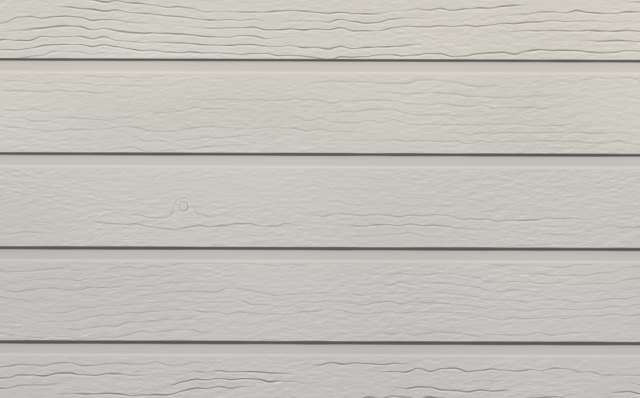
Give the GLSL for this texture, as a WebGL 1 fragment shader.

```glsl
precision highp float;
// Painted horizontal timber cladding: wide boards split by dark grooves.
// Each board has a smooth rebate, a bright lip and a rough sawn face, whose
// relief is embossed noise plus wavy cracks that run along the grain.
uniform vec2 u_resolution;

// Lengths are in canvas heights, measured down from the top edge
const float PITCH = 0.2366;
const float FIRST_GROOVE = 0.1513;
const float TILT = 0.0045;
const float GROOVE_HALF = 0.0031;
const float REBATE = 0.029;
const float LIP_HALF = 0.0035;
const float CRACK_DENSITY = 42.0;
const float CRACK_HALF = 0.0023;
const float CRACK_DEPTH = 0.25;
const float GRAIN_DEPTH = 0.10;
const float KNOT_BOARD = 1.0;
const float KNOT_RADIUS = 0.026;
const vec2 KNOT_A = vec2(0.46, 0.125);
const vec2 KNOT_B = vec2(0.18, 0.190);

const vec3 PAINT_TOP = vec3(0.815, 0.802, 0.768);
const vec3 PAINT_BOTTOM = vec3(0.762, 0.756, 0.742);
const vec3 REBATE_TINT = vec3(0.985, 0.970, 0.975);
const vec3 GROOVE_COLOR = vec3(0.33, 0.33, 0.325);

float hash(vec2 p) {
  return fract(sin(dot(p, vec2(127.1, 311.7))) * 43758.5453);
}

float noise(vec2 p) {
  vec2 i = floor(p), f = fract(p);
  f = f * f * (3.0 - 2.0 * f);
  return mix(mix(hash(i), hash(i + vec2(1.0, 0.0)), f.x),
             mix(hash(i + vec2(0.0, 1.0)), hash(i + 1.0), f.x), f.y);
}

float knot(vec2 q, vec2 center) {
  vec2 d = (q - center) / KNOT_RADIUS;
  return exp(-dot(d, d));
}

// Sideways wander of the grain, in crack spacings
float wander(vec2 q, float seed) {
  return 1.8 * noise(q * vec2(2.4, 5.0) + seed)
       + 0.7 * noise(q * vec2(9.0, 14.0) + seed)
       + 0.4 * noise(q * vec2(32.0, 24.0) + seed);
}

// Broken dark lines following the grain
float crack(vec2 q, float seed, float bend, float pixel) {
  float v = q.y * CRACK_DENSITY + wander(q, seed) + bend;
  float id = floor(v);
  float dist = abs(fract(v) - 0.5) / CRACK_DENSITY;
  float run = noise(vec2(q.x * 4.5 + id * 17.3, id * 3.1 + seed));
  float nick = noise(vec2(q.x * 38.0, id * 5.7 + seed));
  float width = CRACK_HALF * (0.55 + 0.75 * nick);
  float line = 1.0 - smoothstep(0.0, width + 0.5 * pixel, dist);
  return line * smoothstep(0.32, 0.62, run) * (0.45 + 0.55 * nick);
}

// Fine fibres, stretched along the board
float fibre(vec2 q, float seed) {
  q.y += 0.012 * noise(q * vec2(12.0, 16.0) + seed);
  return 0.65 * noise(q * vec2(48.0, 145.0) + seed)
       + 0.35 * noise(q * vec2(115.0, 260.0) - seed);
}

void main() {
  float pixel = 1.0 / u_resolution.y;
  vec2 p = gl_FragCoord.xy * pixel;
  float across = gl_FragCoord.x / u_resolution.x;
  float down = 1.0 - p.y;

  // Board index and position below its upper groove
  float s = (down - FIRST_GROOVE - TILT * (across - 0.5)) / PITCH;
  float board = floor(s);
  vec2 q = vec2(p.x, fract(s) * PITCH);
  float seed = board * 13.7 + 41.3;

  // Paint with a slow light falloff and faint blotches
  vec3 color = mix(PAINT_TOP, PAINT_BOTTOM, smoothstep(0.0, 0.85, down));
  color *= 0.985 + 0.03 * noise(p * vec2(3.0, 7.0));
  color += vec3(0.012, 0.010, 0.0) * across * (1.0 - down);

  // Outer boards are weathered most; the knotty one has a split
  float knotty = 1.0 - step(0.5, abs(board - KNOT_BOARD));
  float knots = knotty * (knot(q, KNOT_A) + knot(q, KNOT_B));
  float fromMiddle = (board - KNOT_BOARD) * 0.5;
  float split = (q.y / PITCH - 0.72) / 0.10;
  float wear = 0.08 + 0.9 * fromMiddle * fromMiddle;
  wear = min(1.0, wear + knotty * 0.6 * exp(-split * split) + 0.5 * knots);

  // Relief of the sawn face, lit from above
  float face = smoothstep(REBATE + LIP_HALF, REBATE + 0.012, q.y);
  float patches = mix(0.5, 1.1, noise(q * vec2(4.0, 14.0) + seed));
  float relief = fibre(q + vec2(0.001, 0.003), seed) - fibre(q, seed);
  float cut = crack(q, seed, 2.5 * knots, pixel);
  float lit = crack(q - vec2(0.0, 0.0042), seed, 2.5 * knots, pixel);
  color += face * GRAIN_DEPTH * patches * relief;
  color += face * wear * (0.05 * lit - CRACK_DEPTH * cut);

  // Smooth rebate and its bright lip
  color *= mix(REBATE_TINT, vec3(1.0), smoothstep(REBATE - 0.004, REBATE, q.y));
  float lip = 1.0 - smoothstep(0.0, LIP_HALF + pixel, abs(q.y - REBATE - 0.003));
  color += 0.035 * lip;

  // Groove with a soft shadow on the rebate below
  float dist = min(q.y, PITCH - q.y);
  float halfWidth = GROOVE_HALF * (1.0 + 0.12 * floor(s + 0.5));
  halfWidth *= 0.9 + 0.2 * noise(vec2(p.x * 14.0, floor(s + 0.5)));
  color *= 1.0 - 0.16 * exp(-q.y / 0.006);
  float groove = 1.0 - smoothstep(halfWidth - pixel, halfWidth + pixel, dist);
  color = mix(color, GROOVE_COLOR, groove * 0.95);

  gl_FragColor = vec4(clamp(color, 0.0, 1.0), 1.0);
}
```
